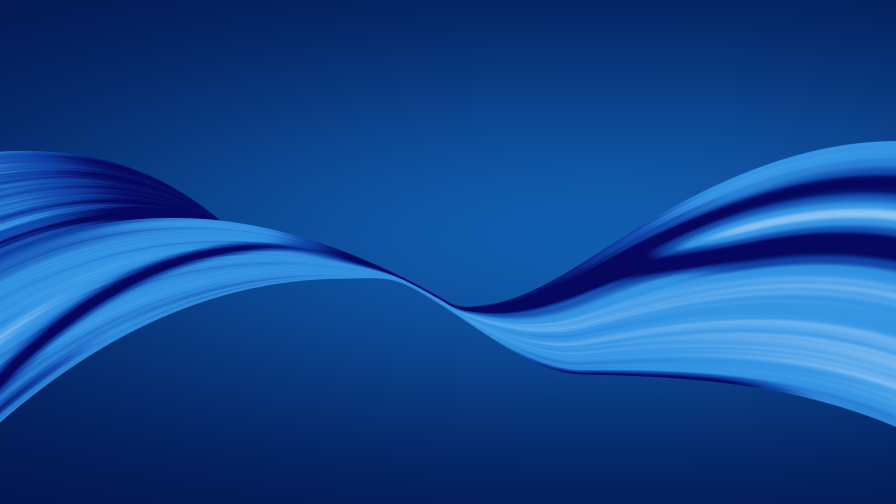
Reproduce this background procedurally as a WebGL 2 fragment shader.

```glsl
#version 300 es
precision highp float;
// A twisting satin ribbon of blue strands across a softly glowing deep blue field.
uniform vec2 u_resolution;
out vec4 outColor;

vec2 hashGradient(vec2 cell) {
  vec2 h = vec2(dot(cell, vec2(127.1, 311.7)), dot(cell, vec2(269.5, 183.3)));
  return 2.0 * fract(sin(h) * 43758.54) - 1.0;
}

float gradientNoise(vec2 p) {
  vec2 i = floor(p), f = fract(p);
  vec2 u = f * f * f * (f * (f * 6.0 - 15.0) + 10.0);
  vec2 e = vec2(0.0, 1.0);
  return mix(
    mix(dot(hashGradient(i), f), dot(hashGradient(i + e.yx), f - e.yx), u.x),
    mix(dot(hashGradient(i + e.xy), f - e.xy), dot(hashGradient(i + e.yy), f - e.yy), u.x), u.y);
}

// Fine strands: dense across the ribbon, stretched along it
float strands(float across, float along) {
  float sum = 0.0, amplitude = 0.5;
  vec2 p = vec2(across * 9.0, along * 0.8);
  for (int i = 0; i < 3; i++) {
    sum += amplitude * gradientNoise(p);
    p = p * vec2(2.3, 1.4) + 7.3;
    amplitude *= 0.72;
  }
  return sum;
}

// Cubic Hermite span; each end holds x, height and slope
float span(float x, vec3 a, vec3 b) {
  float w = b.x - a.x, t = clamp((x - a.x) / w, 0.0, 1.0), s = 1.0 - t;
  return s * s * ((1.0 + 2.0 * t) * a.y + t * w * a.z)
       + t * t * ((3.0 - 2.0 * t) * b.y - s * w * b.z);
}

float ribbonTop(float x) {
  vec3 crest = vec3(0.37, 0.567, -0.03), twist = vec3(0.891, 0.4, -0.58);
  vec3 dip = vec3(0.954, 0.3935, 0.1), rise = vec3(1.296, 0.567, 0.58);
  if (x < crest.x) return span(x, vec3(0.0, 0.495, 0.45), crest);
  if (x < twist.x) return span(x, crest, twist);
  if (x < dip.x) return span(x, twist, dip);
  if (x < rise.x) return span(x, dip, rise);
  return span(x, rise, vec3(1.778, 0.72, 0.0));
}

float ribbonBottom(float x) {
  vec3 crest = vec3(0.683, 0.447, 0.0), twist = vec3(0.81, 0.433, -0.5);
  vec3 trough = vec3(1.157, 0.257, -0.02);
  if (x < crest.x) return span(x, vec3(0.0, 0.162, 0.87), crest);
  if (x < twist.x) return span(x, crest, twist);
  if (x < trough.x) return span(x, twist, trough);
  return span(x, trough, vec3(1.778, 0.153, -0.42));
}

float band(float v, float center, float width) {
  float d = (v - center) / width;
  return exp(-d * d);
}

float coverage(float d) {
  return clamp(d / max(fwidth(d), 1e-5) + 0.5, 0.0, 1.0);
}

vec3 satin(float shade) {
  vec3 c = mix(vec3(0.02, 0.03, 0.37), vec3(0.06, 0.28, 0.67), smoothstep(0.0, 0.4, shade));
  c = mix(c, vec3(0.2, 0.58, 0.89), smoothstep(0.35, 0.72, shade));
  return mix(c, vec3(0.64, 0.81, 0.97), smoothstep(0.7, 1.1, shade));
}

void main() {
  vec2 p = gl_FragCoord.xy / u_resolution * vec2(16.0 / 9.0, 1.0);
  float x = p.x;

  // Background glow
  vec2 g = (p - vec2(1.2, 0.53)) / vec2(1.35, 0.42);
  vec3 color = mix(vec3(0.0, 0.06, 0.28), vec3(0.06, 0.36, 0.68), exp(-dot(g, g)));

  float top = ribbonTop(x), bottom = ribbonBottom(x);
  float thickness = max(top - bottom, 0.004);

  // Folded sheet behind the left side
  float foldTop = span(x, vec3(0.0, 0.699, 0.05), vec3(0.44, 0.56, -0.85));
  float fv = clamp((p.y - top) / max(foldTop - top, 0.004), 0.0, 1.0);
  float foldShade = mix(0.5, 0.04, smoothstep(0.0, 0.3, x + 0.1 * fv - 0.05))
    + strands(fv + 3.0, x) * (0.9 - 1.6 * min(x, 0.5))
    - 0.25 * band(fv, 0.12, 0.12);
  color = mix(color, satin(foldShade), coverage(foldTop - p.y) * coverage(p.y - top) * coverage(0.44 - x));

  // Front ribbon: v runs from its lower to its upper edge
  float v = clamp((p.y - bottom) / thickness, 0.0, 1.0);
  float fiber = strands(v, x) * smoothstep(0.01, 0.18, thickness);

  // Left half: one dark crease climbing to the crest, dark upper rim at the twist
  float left = 0.67 + 0.45 * fiber
    - 0.8 * band(v, 0.25 + 0.8 * x, 0.065) * (1.0 - smoothstep(0.45, 0.68, x))
    - 0.35 * smoothstep(0.8, 1.0, v) * (1.0 - smoothstep(0.1, 0.45, x))
    - 0.75 * smoothstep(0.5, 0.8, v) * smoothstep(0.5, 0.75, x)
    - 0.5 * band(v, 0.08, 0.035) * (1.0 - smoothstep(0.0, 0.25, x))
    + 0.25 * band(v, 0.5 + 0.4 * x, 0.06) * (1.0 - smoothstep(0.0, 0.35, x));

  // Right half: two dark folds that merge toward the twist
  float nearTwist = 1.0 - smoothstep(1.05, 1.5, x);
  float right = 0.7 + 0.5 * fiber
    - 0.8 * band(v, 0.62 + 0.2 * nearTwist, 0.065)
    - 0.7 * band(v, 0.85, 0.045)
    + 0.25 * band(v, 0.74, 0.035) * (1.0 - nearTwist)
    + 0.15 * band(v, 0.45, 0.07) + 0.12 * band(v, 0.2, 0.08)
    - 0.6 * smoothstep(0.5, 0.85, v) * nearTwist
    - 0.7 * (1.0 - smoothstep(0.0, 0.05, v)) * smoothstep(0.95, 1.15, x) * (1.0 - smoothstep(1.4, 1.65, x));

  float shade = mix(left, right, smoothstep(0.82, 0.95, x));
  color = mix(color, satin(shade), coverage(top - p.y) * coverage(p.y - bottom));
  outColor = vec4(color, 1.0);
}
```
